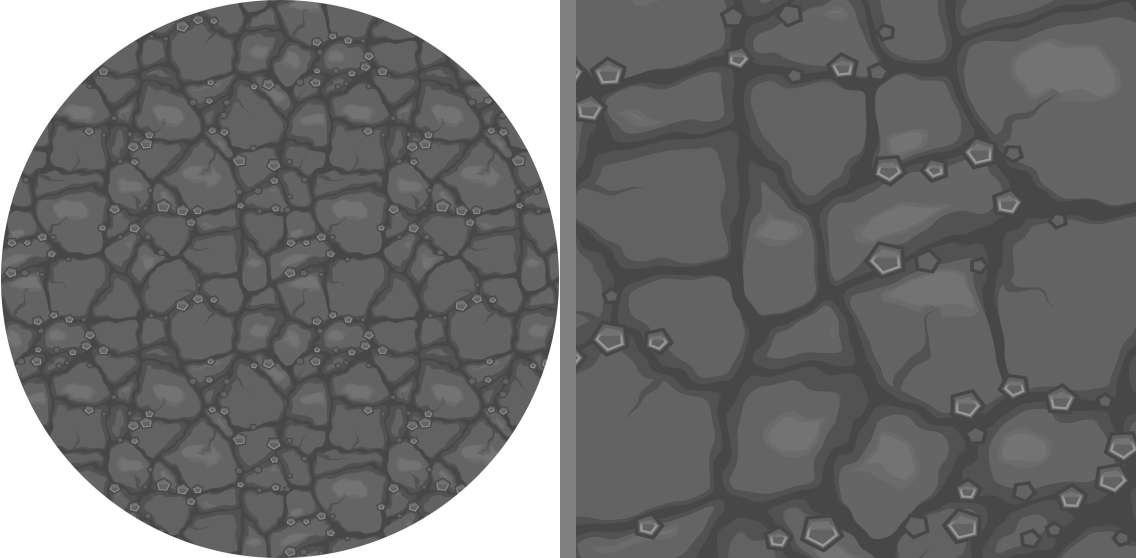
Left: the whole. Right: its middle third, enlarged.
Reproduce this texture procedurally as a Shadertoy shader.

```glsl
// A disc of flat-shaded grey cobbles on white, repeating twice across.
// Stones are a weighted cellular pattern bent by layered sines; small
// faceted pebbles with pale rims are strewn in clusters along the gaps.

#define REPEATS 2.0             // tiles across the canvas
#define STONES vec2(6.0, 8.0)   // stone sites per tile
#define PEBBLES 18.0            // pebble sites per tile side
#define GAP 0.0145              // mean half gap between stones
#define SEAM 0.0055             // half width of the dark seam
#define SEAM_GREY 0.28
#define GROUND_GREY 0.32
#define STONE_GREY 0.39
#define LIGHT_GREY 0.45
#define RIM_GREY 0.60

const float TAU = 6.2831853;

struct Stone {
    float edge;   // rounded distance to the cell border
    vec2 offset;  // position relative to the stone's site
    vec4 traits;  // random values of the stone
};

// Four random values for a cell, repeating with the tile
vec4 hashCell(vec2 cell, vec2 period, float seed) {
    float n = dot(mod(cell, period), vec2(127.1, 311.7)) + seed;
    return fract(sin(n + vec4(0.0, 1.7, 3.1, 4.9)) * 43758.5);
}

// Layered sines with whole frequencies, so that the tile stays seamless
vec2 wobble(vec2 p) {
    vec2 sum = vec2(0.0), freq = vec2(2.0, 3.0);
    float amp = 0.011;
    for (int i = 0; i < 4; i++) {
        vec2 phase = vec2(dot(p, freq), dot(p, vec2(-freq.y, freq.x)));
        sum += amp * sin(TAU * phase + float(i) * vec2(1.3, 2.1) + 25.0 * sum.yx);
        freq = freq.yx * 2.0 + vec2(1.0, -1.0);
        amp *= 0.55;
    }
    return sum;
}

// Position of a stone site in xy, its weight in z
vec3 stoneSite(vec2 cell, vec4 traits) {
    return vec3((cell + 0.15 + 0.7 * traits.xy) / STONES, 0.018 * traits.z * traits.z);
}

Stone findStone(vec2 p) {
    p += wobble(p);
    vec2 base = floor(p * STONES);
    Stone stone;
    float nearest = 1e5;
    for (int k = 0; k < 25; k++) {
        vec2 cell = base + vec2(k % 5 - 2, k / 5 - 2);
        vec4 traits = hashCell(cell, STONES, 3.0);
        vec3 site = stoneSite(cell, traits);
        vec2 r = p - site.xy;
        float power = dot(r, r) - site.z;
        if (power < nearest) {
            nearest = power;
            stone.offset = r;
            stone.traits = traits;
        }
    }
    // Soft minimum of the border distances rounds the corners
    float sum = 1e-6;
    for (int k = 0; k < 25; k++) {
        vec2 cell = base + vec2(k % 5 - 2, k / 5 - 2);
        vec3 site = stoneSite(cell, hashCell(cell, STONES, 3.0));
        vec2 r = p - site.xy;
        float apart = length(r - stone.offset);
        if (apart > 0.001)
            sum += exp(-150.0 * (dot(r, r) - site.z - nearest) / (2.0 * apart));
    }
    stone.edge = -log(sum) / 150.0;
    return stone;
}

float fill(float d, float px) { return smoothstep(0.7 * px, -0.7 * px, d); }

float shadeStones(vec2 p, float px) {
    Stone s = findStone(p);
    vec4 t = s.traits;
    float swell = sin(TAU * (2.0 * p.x + p.y)) * sin(TAU * (3.0 * p.y - p.x) + 1.0);
    float gap = GAP * (1.0 + 0.55 * swell);

    // Wedge-shaped cracks cut some stones from the border inwards
    float angle = TAU * t.x;
    vec2 along = vec2(cos(angle), sin(angle));
    float depth = dot(s.offset, along);
    float across = dot(s.offset, vec2(-along.y, along.x)) + 0.004 * sin(depth * 90.0);
    float crack = abs(across) - 0.07 * max(depth - 0.01, 0.0);
    float body = gap - s.edge;
    if (t.y > 0.5 && depth > 0.01) body = max(body, -crack);

    float grey = mix(GROUND_GREY, SEAM_GREY, fill(s.edge - SEAM * (1.0 - 0.4 * swell), px));
    grey = mix(grey, STONE_GREY + 0.015 * (t.w - 0.5), fill(body, px));

    // Flat highlight in two tones, kept inside the stone
    if (t.w > 0.4) {
        float size = 0.025 + 0.045 * t.z;
        vec2 h = s.offset - vec2(0.02 * (t.x - 0.5), 0.25 * size);
        float glow = (length(h * vec2(1.0, 2.0)) - size) * 0.5;
        glow = max(glow, body + 0.008);
        grey = mix(grey, 0.5 * (STONE_GREY + LIGHT_GREY), fill(glow, px));
        grey = mix(grey, LIGHT_GREY, fill(max(glow + 0.004, -h.y - 0.3 * size), px));
    }
    return grey;
}

float addPebbles(float grey, vec2 p, float px) {
    vec2 base = floor(p * PEBBLES);
    for (int k = 0; k < 9; k++) {
        vec2 cell = base + vec2(k % 3 - 1, k / 3 - 1);
        vec4 t = hashCell(cell, vec2(PEBBLES), 41.0);
        vec2 center = (cell + 0.25 + 0.5 * t.xy) / PEBBLES;
        float radius = mix(0.006, 0.024, t.z * t.z);
        vec2 q = (p - center) * vec2(0.88, 1.0);
        float cluster = sin(TAU * (2.0 * center.x + center.y))
                      + sin(TAU * (3.0 * center.y - center.x) + 1.0);
        if (cluster < 0.1 || length(q) > radius * 1.3 + 0.01) continue;
        if (findStone(center).edge > 0.02) continue;

        // Five-sided outline
        float d = -1.0;
        for (int i = 0; i < 5; i++) {
            float a = TAU * (float(i) + t.w) / 5.0;
            d = max(d, dot(q, vec2(cos(a), sin(a))) - 0.85 * radius);
        }
        grey = mix(grey, SEAM_GREY, fill(d - 0.004, px));
        grey = mix(grey, STONE_GREY, fill(d, px));
        if (radius > 0.011) {
            float top = max(d + 0.004, 0.15 * radius - q.y);
            float rim = abs(d + 0.003) - 0.0013;
            float lower = smoothstep(0.6, -0.1, q.y / radius);
            grey = mix(grey, LIGHT_GREY, fill(top, px));
            grey = mix(grey, RIM_GREY, lower * fill(rim, px));
        }
    }
    return grey;
}

void mainImage(out vec4 fragColor, in vec2 fragCoord) {
    vec2 uv = (fragCoord - 0.5 * iResolution.xy) / iResolution.y;
    float px = REPEATS / iResolution.y;
    vec2 p = uv * REPEATS;
    float grey = addPebbles(shadeStones(p, px), p, px);
    float disc = fill(length(uv) - 0.5, 1.0 / iResolution.y);
    fragColor = vec4(vec3(mix(1.0, grey, disc)), 1.0);
}
```
